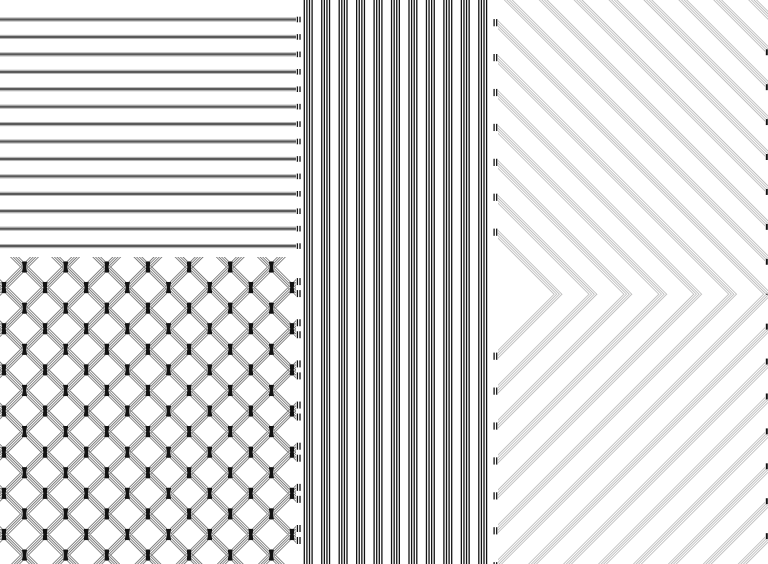
Write a Shadertoy shader that draws this pattern.

```glsl
// Four panels of ruled line work: horizontal bars, a diamond trellis,
// upright pinstripe groups and nested chevrons, with small end ticks.
// Each panel folds space into one cell and inks thin parallel strokes.

const vec2 SHEET = vec2(768.0, 564.0);   // layout units, y pointing down
const vec3 PAPER = vec3(1.0);
const vec3 INK = vec3(0.07);
const float PITCH = 2.6;                 // spacing of fine strokes
const float STROKE = 0.65;               // half width of a fine stroke

// Signed offset to the nearest multiple of a period
float fold(float value, float period) {
    return value - period * round(value / period);
}

// Offset to the nearest repeat whose index lies in [first, last]
float foldRange(float value, float period, float first, float last) {
    return value - period * clamp(round(value / period), first, last);
}

// Smooth coverage of a stroke, from distance and half width
float cover(float dist, float halfWidth, float soft) {
    return clamp((halfWidth - dist) / soft + 0.5, 0.0, 1.0);
}

float box(vec2 p, vec2 halfSize, float soft) {
    return cover(abs(p.x), halfSize.x, soft) * cover(abs(p.y), halfSize.y, soft);
}

// Soft window between two bounds
float span(float value, float low, float high, float soft) {
    return cover(abs(value - 0.5 * (low + high)), 0.5 * (high - low), soft);
}

// An even count of fine strokes centred on zero
float strokes(float x, float count, float soft) {
    float index = clamp(floor(x / PITCH), -0.5 * count, 0.5 * count - 1.0) + 0.5;
    return cover(abs(x - index * PITCH), STROKE, soft);
}

// A pair of short upright strokes
float tickPair(vec2 p, float halfHeight, float soft) {
    return strokes(p.x, 2.0, soft) * cover(abs(p.y), halfHeight, soft);
}

float bars(vec2 p, float soft) {
    float y = foldRange(p.y - 19.5, 17.43, 0.0, 13.0);
    float rim = 0.32 * cover(abs(y), 2.1, soft);
    float core = 0.7 * cover(abs(y), 1.2, soft);
    float line = max(rim, core) * span(p.x, -9.0, 296.0, soft);
    return max(line, tickPair(vec2(p.x - 298.7, y), 2.8, soft));
}

float trellis(vec2 p, float soft) {
    const float period = 41.15;
    vec2 q = p - vec2(24.5, 267.0);
    float u = fold(q.x - q.y, period);
    float v = fold(q.x + q.y, period);
    float bands = max(strokes(u, 4.0, soft * 1.41), strokes(v, 4.0, soft * 1.41));

    // Dark knots, pinched at the waist, where the bands cross
    vec2 knot = 0.5 * vec2(u + v, v - u);
    float waist = 1.8 + 0.14 * abs(knot.y);
    float ink = max(0.56 * bands, box(knot, vec2(waist, 5.6), soft));
    ink *= span(p.x, -9.0, 296.0, soft);

    // Ticks above and below each knot on the right margin
    float row = abs(fold(p.y - 287.6, period)) - 6.0;
    ink = max(ink, tickPair(vec2(p.x - 298.7, row), 3.5, soft));
    return ink * span(p.y, 257.0, 580.0, soft);
}

float pinstripes(float x, float soft) {
    return strokes(foldRange(x - 308.2, 17.45, 0.0, 10.0), 4.0, soft);
}

float chevrons(vec2 p, float soft) {
    const float period = 34.92;
    float rise = abs(p.y - 294.2);
    float arm = foldRange(p.x + rise - 558.0, period, 0.0, 30.0);
    float ink = 0.27 * strokes(arm, 4.0, soft * 1.41) * span(p.x, 498.0, 780.0, soft);

    // Ticks where the arms meet the left and right margins
    float leftRow = foldRange(496.0 + rise - 558.0, period, 0.0, 6.0);
    float rightRow = foldRange(770.0 + rise - 558.0, period, 6.0, 13.0);
    ink = max(ink, tickPair(vec2(p.x - 495.4, leftRow), 3.6, soft));
    return max(ink, box(vec2(p.x - 766.8, rightRow), vec2(1.0, 3.0), soft));
}

void mainImage(out vec4 fragColor, in vec2 fragCoord) {
    vec2 p = fragCoord / iResolution.xy * SHEET;
    p.y = SHEET.y - p.y;
    float soft = SHEET.x / iResolution.x;

    float ink = max(bars(p, soft), trellis(p, soft));
    ink = max(ink, pinstripes(p.x, soft));
    ink = max(ink, chevrons(p, soft));
    fragColor = vec4(mix(PAPER, INK, ink), 1.0);
}
```
